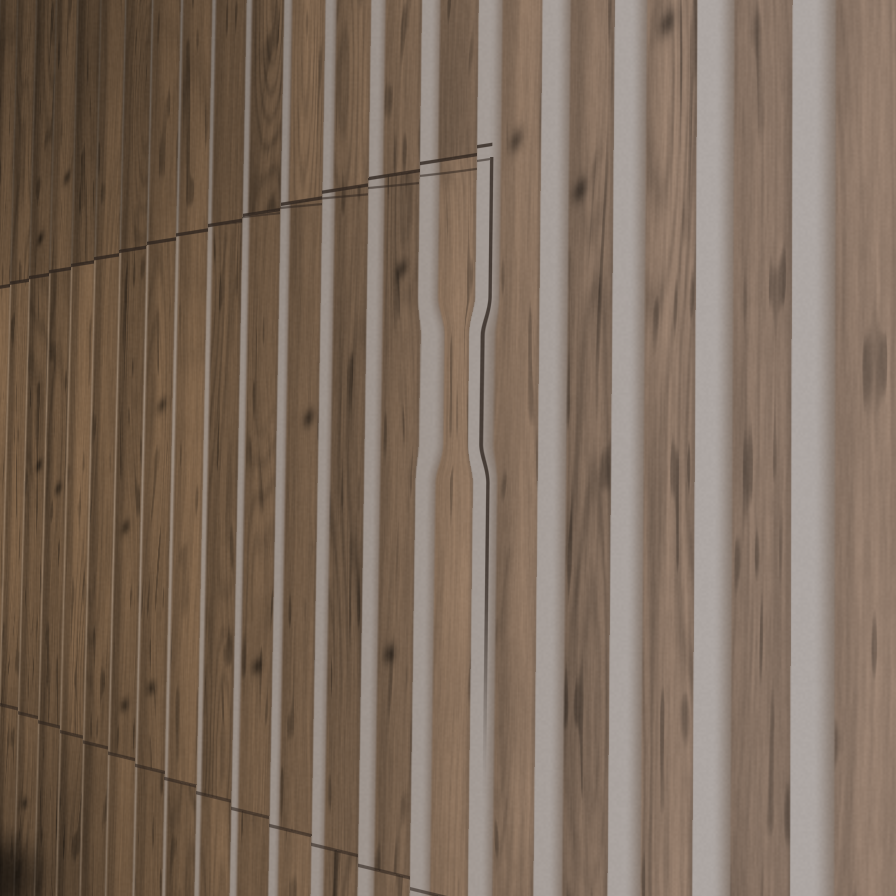
This pattern is drawn by a WebGL 1 fragment shader. Its source:

```glsl
precision highp float;

uniform vec2 u_resolution;

// Perspective: slat index k = (NEAR_EDGE - x) / (PITCH + CONVERGE * x)
const float NEAR_EDGE = 0.883;
const float PITCH = 0.0482;
const float CONVERGE = 0.0767;
const float LEAN = 0.026;
const float DOOR_EDGE = 0.549;
const float SEAM_WIDTH = 0.0016;
const vec2 PINCH_CENTER = vec2(0.512, 0.565);

const vec3 WOOD_FAR = vec3(0.445, 0.350, 0.258);
const vec3 WOOD_NEAR = vec3(0.545, 0.462, 0.402);
const vec3 WALL_FAR = vec3(0.600, 0.560, 0.530);
const vec3 WALL_NEAR = vec3(0.675, 0.648, 0.633);
const vec3 WALL_SHADOW = vec3(0.500, 0.440, 0.395);
const vec3 EDGE_LIGHT = vec3(0.590, 0.500, 0.410);
const vec3 SEAM_DARK = vec3(0.190, 0.150, 0.125);

float hash(vec2 p) {
  p = fract(p * vec2(0.1031, 0.1137));
  p += dot(p, p.yx + 33.33);
  return fract((p.x + p.y) * p.x * 17.0);
}

float noise(vec2 p) {
  vec2 i = floor(p);
  vec2 f = fract(p);
  f = f * f * (3.0 - 2.0 * f);
  return mix(mix(hash(i), hash(i + vec2(1.0, 0.0)), f.x),
             mix(hash(i + vec2(0.0, 1.0)), hash(i + 1.0), f.x), f.y);
}

float line(float d, float halfWidth, float px) {
  return 1.0 - smoothstep(halfWidth - px * 0.5, halfWidth + px, abs(d));
}

// Squeezes the slats beside the door edge within a short band of height
float pinch(vec2 p) {
  float band = 1.0 - smoothstep(0.06, 0.105, abs(p.y - PINCH_CENTER.y));
  float d = p.x - PINCH_CENTER.x;
  return p.x + 0.65 * band * d * exp(-d * d / 0.0009);
}

// u runs across the slat, v along it
vec3 woodGrain(vec3 base, float u, float v, float seed) {
  vec2 offset = vec2(seed * 7.3, seed * 13.7);
  float bend = noise(vec2(u * 1.3, v * 2.2) + offset);
  float rings = 0.5 + 0.5 * sin(46.0 * bend + 5.0 * u + noise(vec2(u * 6.0, v * 9.0) + offset));
  float figure = noise(vec2(seed * 3.1, v * 1.6));
  float fibre = noise(vec2(u * 17.0 + bend * 9.0, v * 7.0) + offset);
  float pores = noise(vec2(u * 30.0, v * 45.0) + offset);
  float streak = smoothstep(0.76, 0.95, noise(vec2(u * 7.0 + bend * 4.0, v * 10.0) + offset));

  float tone = 0.92 + 0.15 * hash(vec2(seed, 4.0));
  tone += 0.13 * (bend - 0.5) + 0.12 * (fibre - 0.5) + 0.06 * (pores - 0.5);
  tone -= 0.13 * rings * rings * smoothstep(0.35, 0.8, figure);
  tone -= 0.24 * streak;

  // Sparse knots, one chance per length of slat
  float row = floor(v * 1.6);
  vec2 pick = vec2(hash(vec2(row, seed)), hash(vec2(seed + 9.0, row)));
  vec2 knot = vec2(u - 0.25 - 0.5 * pick.x, (fract(v * 1.6) - 0.2 - 0.6 * pick.y) * 7.0);
  float spot = exp(-dot(knot, knot) * 34.0) * step(0.6, hash(vec2(row + 3.0, seed + 5.0)));
  return base * (tone - 0.42 * spot);
}

void main() {
  vec2 p = gl_FragCoord.xy / u_resolution;
  float px = 1.0 / u_resolution.x;
  float x = pinch(p);
  x -= LEAN * (p.y - 0.5) * (1.0 - x);

  float depth = max(PITCH + CONVERGE * x, 0.01);
  float k = (NEAR_EDGE - x) / depth;
  float soft = (px + 0.0006) * (PITCH + CONVERGE * NEAR_EDGE) / (depth * depth);

  // Door seams follow the perspective and step from slat to slat
  float id0 = floor(k);
  float slatX = (NEAR_EDGE - PITCH * (id0 + 0.5)) / (1.0 + CONVERGE * (id0 + 0.5));
  float seamX = mix(p.x, slatX, 0.45);
  float upperSeam = 0.680 + 0.286 * seamX;
  float lowerSeam = 0.217 - 0.440 * seamX;
  float beside = 1.0 - smoothstep(DOOR_EDGE, DOOR_EDGE + px, p.x);
  float above = step(upperSeam, p.y) * beside;
  float below = step(p.y, lowerSeam) * beside;

  // Slats hide more of the wall as they recede
  float cover = 0.59 + 0.35 * smoothstep(2.0, 14.0, k + 0.8 * above);
  float c = fract(k - cover * 0.5 + 0.5) - 0.5;
  float id = floor(k - cover * 0.5 + 0.5);
  float u = c / cover + 0.5;
  float wood = 1.0 - smoothstep(-soft, soft, abs(c) - cover * 0.5);
  float far = smoothstep(8.0, 15.0, k);

  // Wall strip: soft shadow on its right side
  float g = clamp((fract(k) - cover) / (1.0 - cover), 0.0, 1.0);
  vec3 wall = mix(WALL_FAR, WALL_NEAR, smoothstep(0.25, 0.85, p.x));
  wall = mix(WALL_SHADOW, wall, smoothstep(-0.15, 0.5, g));
  wall = mix(wall, EDGE_LIGHT * (1.0 - 0.3 * above), far);

  // Slat face with a darker receding side
  vec3 base = mix(WOOD_FAR, WOOD_NEAR, smoothstep(0.1, 0.9, p.x));
  float seed = id + 3.0 + 31.0 * above + 57.0 * below;
  vec3 slat = woodGrain(base, u, p.y * (1.0 + CONVERGE * max(k, -1.0)), seed);
  slat *= 1.0 - (0.07 + 0.15 * far) * smoothstep(0.55, 0.8, u);
  slat *= 1.0 - 0.10 * smoothstep(0.12, 0.0, u);
  vec3 color = mix(wall, slat, wood);

  // Door outline
  float split = 0.016 * smoothstep(0.2, 0.55, p.x);
  float seam = line(p.y - upperSeam, SEAM_WIDTH, px);
  seam = max(seam, 0.7 * line(p.y - upperSeam + split, SEAM_WIDTH * 0.6, px));
  seam = max(seam, 0.75 * line(p.y - lowerSeam, SEAM_WIDTH, px)) * beside;
  float jamb = line(x - DOOR_EDGE + 0.004, SEAM_WIDTH, px);
  jamb *= smoothstep(0.1, 0.4, p.y) * (1.0 - step(0.825, p.y));
  color = mix(color, SEAM_DARK, 0.8 * max(seam, jamb));

  // Dim corners on the left and fine surface speckle
  color *= 1.0 - 0.24 * smoothstep(0.5, 0.0, p.x) * smoothstep(0.55, 1.0, p.y);
  color *= 1.0 - 0.20 * smoothstep(0.3, 0.0, p.x) * smoothstep(0.4, 0.0, p.y);
  color *= 1.0 - 0.55 * smoothstep(0.07, 0.01, length(p - vec2(0.0, 0.02)));
  color += 0.016 * (noise(p * 380.0) - 0.5);
  gl_FragColor = vec4(color, 1.0);
}
```
